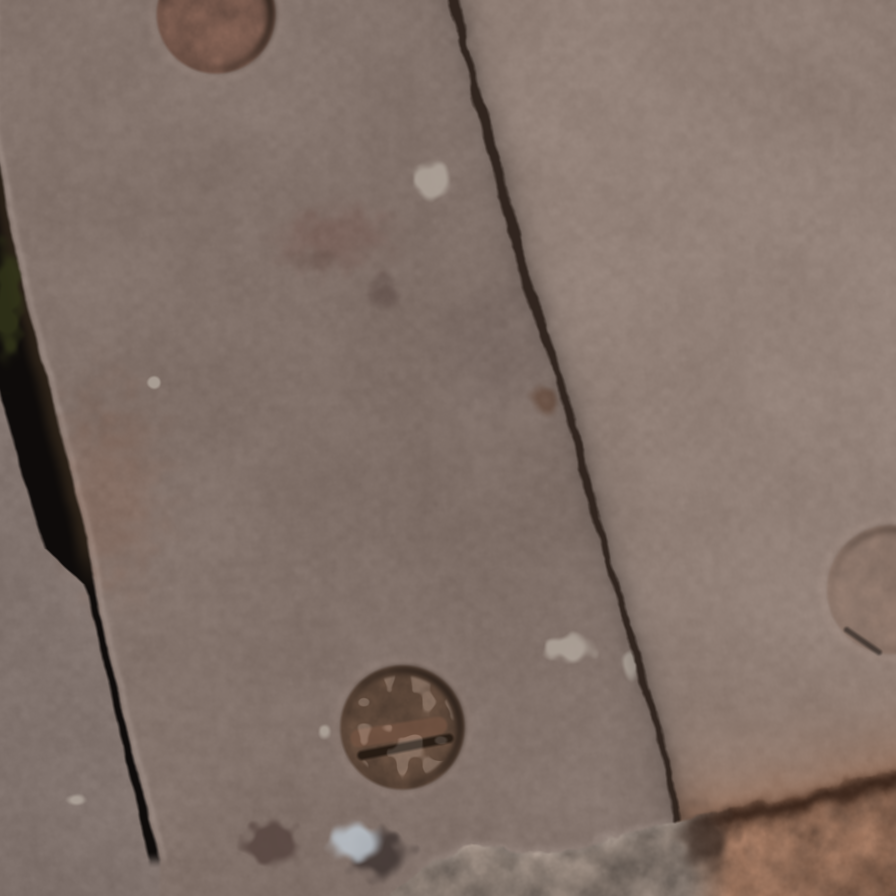
Give the GLSL for this texture, as a Shadertoy shader.

```glsl
// Worn stone slabs with cracks between them, recessed plugs and a mortar edge.
// Seams are piecewise curves roughened by noise; stains, chips and plugs are
// soft ellipses layered over grain from value noise.
#define SLAB_MID vec3(0.505, 0.442, 0.412)
#define SLAB_RIGHT vec3(0.565, 0.497, 0.462)
#define SLAB_LEFT vec3(0.505, 0.45, 0.427)
#define VOID_COLOR vec3(0.055, 0.043, 0.038)
#define CHIP vec4(0.7, 0.66, 0.62, 0.8)
#define GRAIN 0.05
#define MOTTLE 0.065
#define EDGE 0.0025
#define ROUGHNESS 0.009

float hash(vec2 p) {
    return fract(sin(dot(p, vec2(127.1, 311.7))) * 43758.5453);
}

float noise(vec2 p) {
    vec2 i = floor(p), f = fract(p);
    f = f * f * (3.0 - 2.0 * f);
    return mix(mix(hash(i), hash(i + vec2(1, 0)), f.x),
               mix(hash(i + vec2(0, 1)), hash(i + vec2(1, 1)), f.x), f.y);
}

float fbm(vec2 p) {
    float sum = 0.0, amp = 0.53;
    for (int i = 0; i < 4; i++) {
        sum += amp * noise(p);
        p = mat2(1.6, 1.2, -1.2, 1.6) * p + 7.3;
        amp *= 0.5;
    }
    return sum;
}

// Piecewise linear curve; each knot holds position and value
float curve(vec2 k[6], float t) {
    float v = k[0].y;
    for (int i = 0; i < 5; i++) {
        vec2 d = k[i + 1] - k[i];
        v += d.y * clamp((t - k[i].x) / d.x, 0.0, 1.0);
    }
    return v;
}

float above(float d) { return smoothstep(-EDGE, EDGE, d); }

float ridge(float d, float w) { return exp(-d * d / (w * w)); }

// Ragged ellipse: center and radii in area, colour and strength in tint
void stain(inout vec3 col, vec2 p, vec4 area, float soft, vec4 tint) {
    float d = length((p - area.xy) / area.zw) + 0.7 * (noise(p * 75.0) - 0.5);
    col = mix(col, tint.rgb, tint.a * (1.0 - smoothstep(1.0 - soft, 1.0 + soft, d)));
}

float segment(vec2 p, vec2 a, vec2 b, float width) {
    vec2 d = b - a;
    float h = clamp(dot(p - a, d) / dot(d, d), 0.0, 1.0);
    return above(width - length(p - a - h * d));
}

// Recessed plug: mottled floor, shaded wall and pale lip
void plug(inout vec3 col, vec2 q, float r, vec4 tint) {
    float len = length(q);
    float side = 0.55 + 0.45 * dot(q / max(len, 0.001), vec2(0.8, 0.6));
    col *= 1.0 + 0.05 * ridge(len - r * 1.06, 0.006);
    col = mix(col, tint.rgb * (0.8 + 0.4 * fbm(q * 55.0)), above(r - len) * tint.a);
    col = mix(col, vec3(0.2, 0.15, 0.12), ridge(len - r * 0.93, 0.006) * side * tint.a);
}

void mainImage(out vec4 fragColor, in vec2 fragCoord) {
    vec2 p = fragCoord / iResolution.xy;
    float wobble = (fbm(p * 38.0) - 0.5) * ROUGHNESS;

    // Signed offsets from each seam
    float seam = p.x + wobble - curve(vec2[6](vec2(0.09, 0.756), vec2(0.206, 0.729),
        vec2(0.414, 0.668), vec2(0.551, 0.632), vec2(0.7, 0.583), vec2(1, 0.505)), p.y);
    float gapR = p.x + wobble * 0.5 - curve(vec2[6](vec2(0.04, 0.178), vec2(0.2, 0.138),
        vec2(0.335, 0.107), vec2(0.4, 0.097), vec2(0.7, 0.021), vec2(0.86, -0.01)), p.y);
    float gapL = p.x + wobble * 0.5 - curve(vec2[6](vec2(0.04, 0.167), vec2(0.335, 0.099),
        vec2(0.348, 0.094), vec2(0.388, 0.05), vec2(0.466, 0.026), vec2(0.6, -0.01)), p.y);
    float ledge = p.y + wobble * 1.6 - curve(vec2[6](vec2(0.42, -0.012), vec2(0.47, 0.03),
        vec2(0.52, 0.056), vec2(0.612, 0.047), vec2(0.742, 0.08), vec2(1, 0.138)), p.x);

    // Slabs and broad stains
    float right = above(seam);
    vec3 col = mix(mix(SLAB_LEFT, SLAB_MID, above(gapR)), SLAB_RIGHT, right);
    col += 0.015 * smoothstep(0.65, 1.0, p.y) * (1.0 - right);
    stain(col, p, vec4(0.12, 0.45, 0.05, 0.09), 0.8, vec4(0.5, 0.385, 0.33, 0.5));
    stain(col, p, vec4(0.375, 0.735, 0.05, 0.03), 0.8, vec4(0.47, 0.36, 0.33, 0.55));
    stain(col, p, vec4(0.43, 0.675, 0.015, 0.016), 0.6, vec4(0.36, 0.29, 0.27, 0.55));
    stain(col, p, vec4(0.355, 0.71, 0.022, 0.01), 0.7, vec4(0.39, 0.32, 0.29, 0.4));
    stain(col, p, vec4(0.55, 0.61, 0.05, 0.06), 0.8, vec4(0.42, 0.36, 0.34, 0.4));
    stain(col, p, vec4(0.608, 0.553, 0.013, 0.013), 0.6, vec4(0.39, 0.28, 0.22, 0.7));
    col = mix(col, vec3(0.61, 0.44, 0.34), 0.7 * right * exp(-max(ledge, 0.0) * 22.0));

    // Mortar with a pale lip and a dark undercut
    float under = smoothstep(0.76, 0.82, p.x);
    vec3 mortar = mix(vec3(0.51, 0.46, 0.425), vec3(0.55, 0.41, 0.33), under);
    col = mix(col, mortar * (0.65 + 0.7 * fbm(p * 32.0)), above(-ledge));
    col += 0.05 * smoothstep(0.45, 0.5, p.x) * (1.0 - under) * ridge(ledge, 0.006);
    col = mix(col, vec3(0.22, 0.14, 0.1), 0.9 * under * ridge(ledge + 0.01, 0.011));
    stain(col, p, vec4(0.79, 0.065, 0.025, 0.03), 0.6, vec4(0.24, 0.18, 0.15, 0.8));

    // Surface grain
    col += (fbm(p * 9.0) - 0.5) * MOTTLE + (fbm(p * 105.0) - 0.5) * GRAIN;

    // Plugs, the lower one slotted
    plug(col, p - vec2(0.241, 0.984), 0.066, vec4(0.46, 0.335, 0.285, 0.9));
    plug(col, p - vec2(0.995, 0.342), 0.072, vec4(0.54, 0.43, 0.37, 0.45));
    col *= 1.0 - 0.45 * segment(p, vec2(0.945, 0.297), vec2(0.981, 0.272), 0.003);
    vec2 q = p - vec2(0.449, 0.188);
    plug(col, q, 0.069, vec4(0.37, 0.285, 0.23, 1));
    col = mix(col, vec3(0.46, 0.33, 0.26), 0.7 * segment(q, vec2(-0.048, -0.012), vec2(0.04, 0.002), 0.01));
    col = mix(col, vec3(0.13, 0.09, 0.06), 0.9 * segment(q, vec2(-0.045, -0.031), vec2(0.052, -0.012), 0.005));
    col += 0.13 * above(0.058 - length(q)) * smoothstep(0.6, 0.75, noise(q * 70.0));

    // Pale chips and dark pits
    stain(col, p, vec4(0.482, 0.797, 0.018, 0.021), 0.3, CHIP);
    stain(col, p, vec4(0.636, 0.277, 0.024, 0.015), 0.3, CHIP);
    stain(col, p, vec4(0.703, 0.258, 0.009, 0.014), 0.4, CHIP);
    stain(col, p, vec4(0.172, 0.573, 0.006, 0.006), 0.4, CHIP);
    stain(col, p, vec4(0.362, 0.185, 0.007, 0.007), 0.4, CHIP);
    stain(col, p, vec4(0.084, 0.107, 0.01, 0.006), 0.4, CHIP);
    stain(col, p, vec4(0.303, 0.061, 0.026, 0.023), 0.3, vec4(0.33, 0.26, 0.24, 0.8));
    stain(col, p, vec4(0.425, 0.045, 0.03, 0.023), 0.4, vec4(0.23, 0.19, 0.18, 0.8));
    stain(col, p, vec4(0.396, 0.06, 0.023, 0.018), 0.4, vec4(0.72, 0.75, 0.78, 0.9));

    // Cracks and the open gap
    float width = 0.0035 + 0.004 * noise(p.yy * 24.0) * p.y;
    col *= 1.0 - 0.25 * above(ledge) * exp(-abs(seam - 0.004) * 85.0);
    col = mix(col, vec3(0.17, 0.125, 0.1), 0.92 * above(width - abs(seam)) * above(ledge));
    float open = smoothstep(0.03, 0.05, p.y);
    float wall = smoothstep(-0.022, -0.002, gapR) * smoothstep(0.33, 0.4, p.y);
    vec3 depth = mix(VOID_COLOR, vec3(0.19, 0.145, 0.1), 0.8 * wall);
    stain(depth, p, vec4(0.007, 0.66, 0.016, 0.06), 0.4, vec4(0.2, 0.21, 0.1, 0.85));
    col = mix(col, depth, above(gapL) * above(-gapR) * open);
    col += 0.06 * open * ridge(gapR - 0.005, 0.004);
    fragColor = vec4(clamp(col, 0.0, 1.0), 1);
}
```
